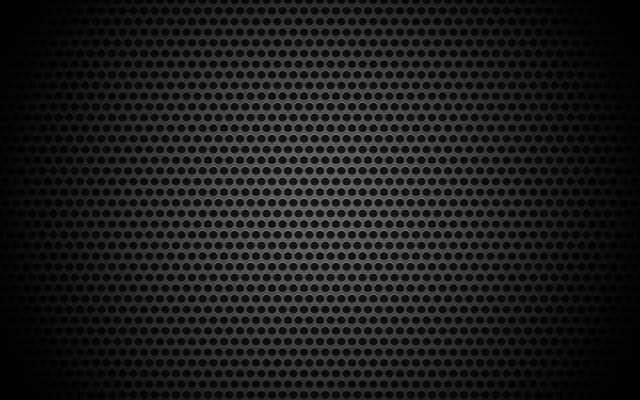
Write a Shadertoy shader that draws this pattern.

```glsl
const float ROWS = 37.5;          // hole rows over the canvas height
const float HOLE_RADIUS = 0.385;  // in units of the hole pitch
const float RIM_WIDTH = 0.075;

vec2 hashGradient(vec2 cell) {
    float angle = 6.2832 * fract(sin(dot(cell, vec2(127.1, 311.7))) * 4375.85);
    return vec2(cos(angle), sin(angle));
}

float gradientNoise(vec2 p) {
    vec2 i = floor(p), f = fract(p);
    vec2 u = f * f * (3.0 - 2.0 * f);
    vec2 e = vec2(1.0, 0.0);
    float a = dot(hashGradient(i), f);
    float b = dot(hashGradient(i + e.xy), f - e.xy);
    float c = dot(hashGradient(i + e.yx), f - e.yx);
    float d = dot(hashGradient(i + e.xx), f - e.xx);
    return mix(mix(a, b, u.x), mix(c, d, u.x), u.y);
}

// Coverage of the region where the signed distance is negative
float fill(float dist, float pixel) {
    return 1.0 - smoothstep(-0.5 * pixel, 0.5 * pixel, dist);
}

// Offset from the nearest hole centre; odd rows shift by half a pitch
vec2 staggeredCell(vec2 p) {
    float row = floor(p.y + 0.5);
    float x = p.x + 0.5 * mod(row, 2.0);
    return vec2(fract(x + 0.5) - 0.5, row - p.y);
}

float spotlight(vec2 uv) {
    float d = length((uv - 0.5) * vec2(2.0, 1.3));
    return 1.0 - smoothstep(0.0, 1.2, d);
}

// Dark recess with a faint crossed floor below the plate
float holeShade(vec2 q, float pixel) {
    float floorDisc = fill(length(q + vec2(0.0, 0.04)) - 0.27, 2.0 * pixel);
    float crossDist = min(abs(q.x + q.y), abs(q.x - q.y)) * 0.707;
    float crossLine = fill(crossDist - 0.04, 2.0 * pixel);
    return 0.05 + floorDisc * (0.055 - 0.04 * crossLine);
}

// Rim light: strong on the upper arc, weak on the lower one
float rimLight(vec2 q, float pixel) {
    float r = length(q);
    float ring = fill(abs(r - HOLE_RADIUS) - 0.5 * RIM_WIDTH, pixel);
    float up = q.y / max(r, 0.001);
    return ring * (0.3 * smoothstep(0.1, 0.9, up) + 0.05 * smoothstep(0.3, 1.0, -up));
}

void mainImage(out vec4 fragColor, in vec2 fragCoord) {
    vec2 uv = fragCoord / iResolution.xy;
    float pixel = ROWS / iResolution.y;
    vec2 p = vec2(fragCoord.x, iResolution.y - fragCoord.y) * pixel;
    vec2 q = staggeredCell(p);

    // Plate with fine grain
    float grain = gradientNoise(p * vec2(2.0, 5.0));
    float plate = 0.37 + 0.025 * grain - 0.03 * q.y;

    // Punched holes and lit edges
    float hole = fill(length(q) - HOLE_RADIUS, pixel);
    float shade = mix(plate, holeShade(q, pixel), hole) + rimLight(q, pixel);

    fragColor = vec4(vec3(shade * spotlight(uv)), 1.0);
}
```
